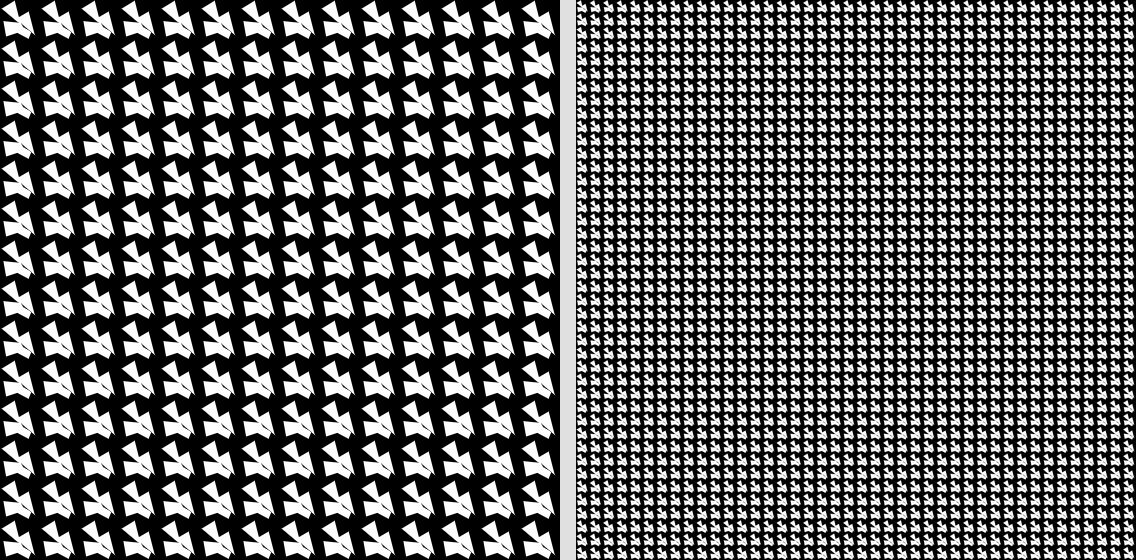
Left, the tile; right, the same tile 3 across and 3 down.
Reproduce this pattern procedurally as a WebGL 1 fragment shader.

```glsl
precision highp float;
// Draws a 14 by 14 grid of jagged white splinter shapes on black.

uniform vec2 u_resolution;

const float REPEATS = 14.0;
const int CORNERS = 13;
const vec3 INK = vec3(0.0);
const vec3 PAPER = vec3(0.995);

// Squared distance from p to the segment a-b
float segmentDistanceSq(vec2 p, vec2 a, vec2 b) {
  vec2 ab = b - a;
  vec2 ap = p - a;
  vec2 offset = ap - ab * clamp(dot(ap, ab) / dot(ab, ab), 0.0, 1.0);
  return dot(offset, offset);
}

// -1 when a ray from p along +x crosses the edge a-b, otherwise 1
float crossingSign(vec2 p, vec2 a, vec2 b) {
  if ((a.y > p.y) == (b.y > p.y)) return 1.0;
  float crossingX = a.x + (b.x - a.x) * (p.y - a.y) / (b.y - a.y);
  return p.x < crossingX ? -1.0 : 1.0;
}

// Signed distance to the splinter outline, negative inside; y runs down the cell
float splinterDistance(vec2 p) {
  vec2 corner[CORNERS];
  // Upper wedge and right shoulder
  corner[0] = vec2(0.368, 0.016);
  corner[1] = vec2(0.472, 0.428);
  corner[2] = vec2(0.718, 0.287);
  // Tail tip and the slot below it
  corner[3] = vec2(0.870, 0.877);
  corner[4] = vec2(0.530, 0.587);
  corner[5] = vec2(0.578, 0.675);
  corner[6] = vec2(0.785, 0.797);
  // Foot and left arm
  corner[7] = vec2(0.715, 0.970);
  corner[8] = vec2(0.432, 0.822);
  corner[9] = vec2(0.152, 0.914);
  corner[10] = vec2(0.085, 0.528);
  corner[11] = vec2(0.460, 0.566);
  corner[12] = vec2(0.042, 0.216);

  float nearestSq = 10.0;
  float side = 1.0;
  vec2 previous = corner[CORNERS - 1];
  for (int i = 0; i < CORNERS; i++) {
    vec2 current = corner[i];
    nearestSq = min(nearestSq, segmentDistanceSq(p, previous, current));
    side *= crossingSign(p, previous, current);
    previous = current;
  }
  return side * sqrt(nearestSq);
}

// Coverage of a shape, smoothed over one pixel
float coverage(float signedDistance, float pixelSize) {
  return clamp(0.5 - signedDistance / pixelSize, 0.0, 1.0);
}

void main() {
  vec2 uv = gl_FragCoord.xy / u_resolution;
  vec2 cell = fract(vec2(uv.x, 1.0 - uv.y) * REPEATS);
  float pixelSize = REPEATS / min(u_resolution.x, u_resolution.y);
  float shape = coverage(splinterDistance(cell), pixelSize);
  gl_FragColor = vec4(mix(INK, PAPER, shape), 1.0);
}
```
